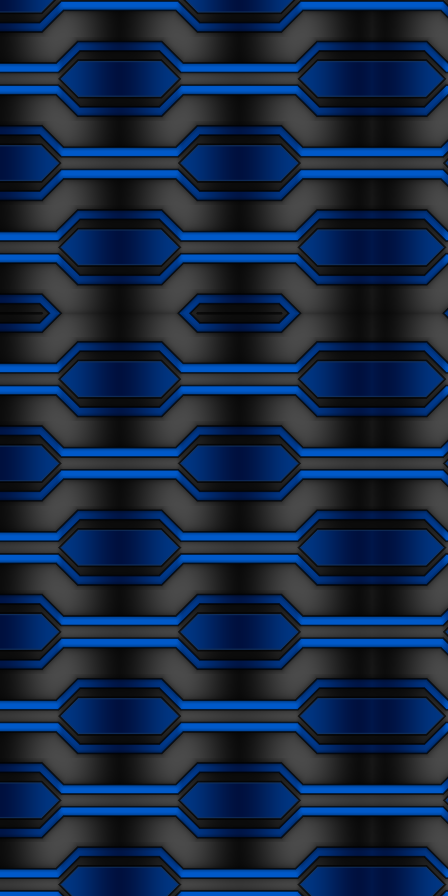
Give the GLSL for this pattern, as a Shadertoy shader.

```glsl
// Staggered blue hexagonal plates linked by twin rails on shaded dark metal.

// Hexagon with 45 degree ends; q is the absolute offset from its center.
float plate(vec2 q, float halfHeight, float tip) {
    return max(q.y - halfHeight, (q.x + q.y - tip) * 0.7071);
}

void mainImage(out vec4 fragColor, in vec2 fragCoord) {
    // The canvas is 384 units wide.
    float pixel = 384.0 / iResolution.x;
    vec2 p = fragCoord * pixel;

    // One column is stretched, and the rows mirror about a horizontal fold.
    float stretch = clamp(p.x - 308.0, 0.0, 22.0);
    float column = (p.x - stretch) / 102.6;
    float v = (abs(p.y - 499.5) + 15.7) / 72.2;
    float row = floor(v + 0.5);

    // Offset from the nearest plate, with alternate rows shifted by a column.
    vec2 q = abs(vec2((mod(column - row + 1.0, 2.0) - 1.0) * 102.6, (v - row) * 72.2));

    // Light is lowest on column centers and highest between them.
    float light = 2.0 * abs(column - floor(column + 0.5)) + min(stretch, 22.0 - stretch) / 51.0;
    float glow = smoothstep(-0.05, 0.95, light);
    float link = smoothstep(48.0, 55.0, q.x);

    float outer = min(q.y - 13.5, plate(q, 32.0, 68.0));
    float inner = min(q.y - 5.5, plate(q, 24.0, 58.0));
    float core = plate(q, 15.5, 51.0);

    // Background metal, brightest midway between rows, shadowed by the rails.
    float lobe = 1.0 - 0.4 * pow(1.0 - q.y / 36.1, 2.0);
    vec3 color = vec3(mix(0.045, 0.29, glow) * lobe);
    color *= 1.0 - 0.45 * exp(-max(outer, 0.0) / 2.5);

    // Rails: bright along the links, darker where they wrap a plate.
    vec3 wrap = mix(vec3(0.0, 0.08, 0.27), vec3(0.0, 0.23, 0.56), glow);
    vec3 rail = mix(wrap, vec3(0.0, 0.35, 0.79), link);
    rail *= 1.0 - 0.25 * smoothstep(-4.0, 0.0, outer);
    color = mix(color, rail, clamp(0.5 - outer / pixel, 0.0, 1.0));

    // Recess inside the rails.
    float recess = mix(mix(0.045, 0.17, glow * glow), mix(0.22, 0.28, glow), link);
    recess *= 1.0 - 0.4 * exp(min(inner, 0.0) / 2.0);
    color = mix(color, vec3(recess), clamp(0.5 - inner / pixel, 0.0, 1.0));

    // Plate faces with a thin paler rim.
    vec3 face = mix(vec3(0.0, 0.06, 0.24), vec3(0.0, 0.21, 0.51), glow);
    face = mix(face, vec3(0.08, 0.2, 0.36), 0.7 * smoothstep(-1.8, -0.6, core));
    color = mix(color, face, clamp(0.5 - core / pixel, 0.0, 1.0));

    // Dark seams around every part.
    float seam = min(min(abs(outer), abs(inner)), abs(core - 0.6));
    color *= 1.0 - 0.65 * (1.0 - smoothstep(0.3, 0.3 + pixel, seam));

    fragColor = vec4(color, 1.0);
}
```
